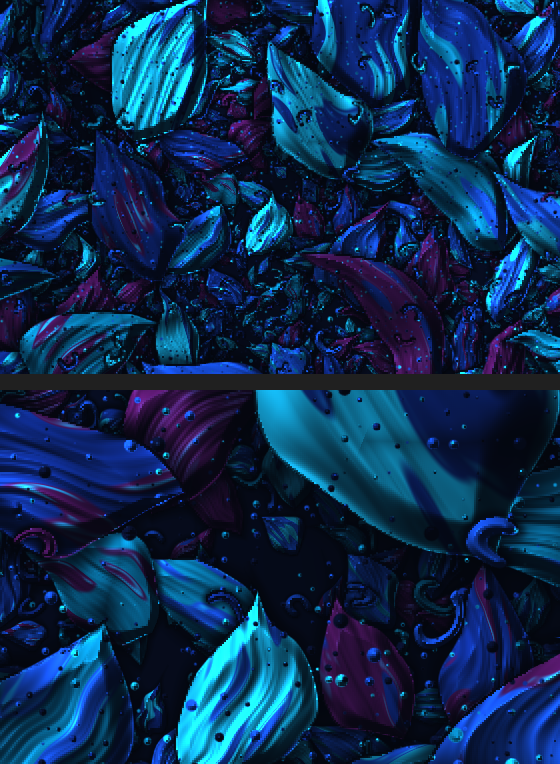
Top: the whole. Bottom: its middle third, enlarged.
Give the GLSL for this texture, as a Shadertoy shader.

```glsl
// Thick flakes of blue, cyan and plum paint heaped over dark debris.
// Bent leaf shapes are layered from small to large with marbled streaks,
// then curls and droplets are added and the height field is lit from above.

vec4 hash4(vec2 p) {
    vec4 h = fract(p.xyxy * vec4(.1031, .1030, .0973, .1099));
    h += dot(h, h.wzxy + 33.33);
    return fract((h.xxyz + h.yzzw) * h.zywx);
}

float corner(vec2 id, vec2 offset) {
    vec3 h = fract(id.xyx * vec3(.1031, .1030, .0973));
    h += dot(h, h.yzx + 33.33);
    return dot(fract((h.xx + h.yz) * h.zy) * 2. - 1., offset);
}

// Gradient noise, roughly -0.6 to 0.6
float noise(vec2 p) {
    vec2 i = floor(p), f = p - i, u = f * f * (3. - 2. * f), e = vec2(1, 0);
    return mix(mix(corner(i, f), corner(i + e, f - e), u.x),
               mix(corner(i + e.yx, f - e.yx), corner(i + 1., f - 1.), u.x), u.y);
}

mat2 rotation(float a) {
    float c = cos(a), s = sin(a);
    return mat2(c, -s, s, c);
}

vec3 pigment(float pick) {
    if (pick < .20) return vec3(.22, .05, .25);   // plum
    if (pick < .50) return vec3(.07, .27, .78);   // cobalt
    if (pick < .68) return vec3(.04, .13, .44);   // navy
    if (pick < .85) return vec3(.02, .44, .62);   // teal
    return vec3(.07, .70, .90);                   // cyan
}

// Edge coverage of a distance measured in cells
float coverage(float d, float scale) {
    float soft = 1.2 * scale / iResolution.y;
    return 1. - smoothstep(-soft, soft, d);
}

// The heap holds colour in rgb and height in a
vec4 flakes(vec4 heap, vec2 p, float scale, float turn, float density) {
    vec2 g = rotation(turn) * p * scale + 9. * turn, cell = floor(g - .5);
    float fold = noise(g * 2.1);
    vec2 warp = vec2(fold, .4 * sin(g.x * 2.3 + 3. * fold));
    for (int n = 0; n < 4; n++) {
        vec2 id = cell + vec2(n & 1, n >> 1);
        vec4 r = hash4(id + 31. * turn);
        if (r.x > density) continue;
        vec4 k = hash4(id + 31. * turn + 51.7);

        // Bent, tapered leaf
        vec2 q = rotation(1.9 + 2.8 * (r.y - .5) - turn) * (g - id - .33 - .34 * r.zw);
        q += .2 * warp;
        q.y += (k.x - .5) * 1.4 * q.x * q.x;
        float t = clamp(q.x / (.52 + .25 * k.y), -1.5, 1.5);
        float d = abs(q.y) - (.21 + .22 * k.z) * (1. - t * t) * (1. - .5 * t);
        heap.rgb *= mix(.25, 1., smoothstep(0., .15, d));
        float mask = coverage(d, scale);
        if (mask <= 0.) continue;

        // Streaks drawn out along the leaf
        float lane = noise(vec2(t * 1.1, q.y * 9. + fold * 1.5) + 40. * r.zw);
        float fine = noise(vec2(t * 1.6, q.y * 26. + fold * 3.) + 70. * k.xy);
        float plum = step(k.w, .20);
        vec3 colour = mix(pigment(k.w), pigment(fract(k.w + .25 + .5 * r.w)),
                          smoothstep(.08, .15, lane - .16 * plum));
        float thread = smoothstep(.07, .01, abs(lane - .2)) * smoothstep(-.1, .25, fine);
        colour = mix(colour, vec3(.08, .66, .92), .75 * thread * (1. - .6 * plum));
        colour *= 1. + .5 * fine + .45 * fold;

        float height = .11 * smoothstep(0., .13, -d) + .05 * lane + .014 * fine + .1 * fold;
        heap = mix(heap, vec4(colour, height / scale + .002), mask);
    }
    return heap;
}

// Short hooked strings of paint
vec4 curls(vec4 heap, vec2 p, float scale, float density) {
    vec2 g = p * scale, cell = floor(g - .5);
    vec2 warp = .12 * sin(g.yx * 2.9 + 2. * sin(g * 1.3));
    for (int n = 0; n < 4; n++) {
        vec2 id = cell + vec2(n & 1, n >> 1);
        vec4 r = hash4(id + scale);
        if (r.x > density) continue;
        vec4 k = hash4(id + scale + 23.1);
        vec2 q = rotation(6.2832 * r.y) * (g - id - .25 - .5 * r.zw) + warp;
        q.x = abs(q.x);
        float radius = .16 + .18 * k.x, span = .7 + 1.4 * k.y;
        vec2 tip = vec2(sin(span), cos(span));
        float d = tip.y * q.x > tip.x * q.y ? length(q - tip * radius)
                                            : abs(length(q) - radius);
        d -= .04 + .06 * k.z;
        heap.rgb *= mix(.3, 1., smoothstep(0., .12, d));
        float height = .09 * smoothstep(0., .09, -d) / scale + .004;
        heap = mix(heap, vec4(pigment(.15 + .85 * k.w), height), coverage(d, scale));
    }
    return heap;
}

vec4 droplets(vec4 heap, vec2 p, float scale, float density) {
    vec2 g = p * scale, id = floor(g);
    vec4 r = hash4(id + scale), k = hash4(id + scale + 11.3);
    if (r.x > density) return heap;
    float d = length(g - id - .3 - .4 * r.zw) - .08 - .18 * k.x * k.x;
    vec3 colour = mix(vec3(.02, .04, .12), pigment(.2 + .8 * k.y), step(.3, k.z));
    float height = heap.a + .2 * smoothstep(0., .2, -d) / scale;
    return mix(heap, vec4(colour, height), coverage(d, scale));
}

void mainImage(out vec4 fragColor, in vec2 fragCoord) {
    vec2 p = fragCoord / iResolution.y;
    float region = noise(p * 2.7 + 8.);

    // Debris first, then ever larger flakes
    vec4 heap = vec4(.02, .04, .11, 0);
    float scale = 25.;
    for (int n = 0; n < 5; n++) {
        heap = flakes(heap, p, scale, .7 + 1.3 * float(n), .58 + .04 * float(n));
        if (n == 1) {
            heap = curls(heap, p, 24., .5);
            heap.rgb *= .6 + .6 * region;
        }
        scale *= .57;
    }
    heap = curls(heap, p, 14., .2);
    heap = droplets(heap, p, 38., .35);
    heap = droplets(heap, p, 75., .3);

    // Light from the upper left, with a wet blue gloss
    vec2 slope = vec2(dFdx(heap.a), dFdy(heap.a)) * iResolution.y;
    vec3 normal = normalize(vec3(-clamp(slope, -1.6, 1.6), 1));
    vec3 light = normalize(vec3(-.45, .6, .65));
    float diffuse = max(dot(normal, light), 0.);
    float gloss = pow(max(dot(normal, normalize(light + vec3(0, 0, 1))), 0.), 45.);
    vec3 colour = heap.rgb * (.12 + 1.2 * diffuse * diffuse + .25 * diffuse);
    colour += gloss * (vec3(.03, .10, .17) + .35 * heap.rgb);

    // Uneven exposure, darker toward the lower left
    colour *= .95 + .5 * region + .12 * (p.x + p.y - 1.2);
    fragColor = vec4(colour + vec3(.012, .022, .05), 1);
}
```
